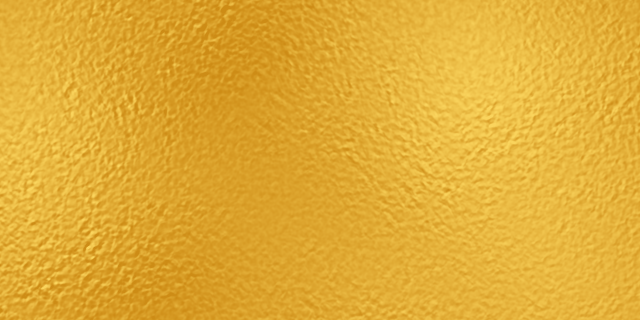
Reproduce this texture procedurally as a Shadertoy shader.

```glsl
// Crinkled gold foil: fine pebbled relief under broad, soft reflections.
#define DEEP_GOLD vec3(0.82, 0.572, 0.108)
#define PALE_GOLD vec3(0.965, 0.808, 0.34)
#define BASE_TONE 0.25
#define BROAD_CONTRAST 1.18
#define GRAIN_FREQ 55.0
#define GRAIN_WARP 0.25
#define FINE_SHARE 0.30
#define RELIEF 0.45
#define PEBBLE 0.75
#define SKEW 0.9
#define SPECKLE 0.13
#define KEY_LIGHT vec2(-0.20, 0.44)

vec2 hashGradient(vec2 cell) {
    float angle = 6.2832 * fract(sin(dot(cell, vec2(127.1, 311.7))) * 43758.5453);
    return vec2(cos(angle), sin(angle));
}

float cornerRamp(vec2 cell, vec2 local, vec2 corner) {
    return dot(hashGradient(cell + corner), local - corner);
}

float gradientNoise(vec2 p) {
    vec2 cell = floor(p);
    vec2 f = fract(p);
    vec2 blend = f * f * f * (f * (f * 6.0 - 15.0) + 10.0);
    float low = mix(cornerRamp(cell, f, vec2(0, 0)), cornerRamp(cell, f, vec2(1, 0)), blend.x);
    float high = mix(cornerRamp(cell, f, vec2(0, 1)), cornerRamp(cell, f, vec2(1, 1)), blend.x);
    return mix(low, high, blend.y);
}

// Height of the embossed foil, in grain units
float foilHeight(vec2 p) {
    mat2 turn = mat2(0.8, 0.6, -0.6, 0.8);
    vec2 warp = vec2(gradientNoise(p * 0.7 + 17.3), gradientNoise(p * 0.7 + 61.8));
    p = turn * (p + GRAIN_WARP * warp);
    return gradientNoise(p) + FINE_SHARE * gradientNoise(turn * p * 1.8 + 5.7);
}

vec2 foilSlope(vec2 p) {
    vec2 e = vec2(0.15, 0.0);
    return vec2(foilHeight(p + e.xy) - foilHeight(p - e.xy),
                foilHeight(p + e.yx) - foilHeight(p - e.yx)) / (2.0 * e.x);
}

float glow(vec2 p, vec2 center, vec2 radius) {
    vec2 d = (p - center) / radius;
    return exp(-dot(d, d));
}

// Large reflections and shadows lying across the sheet
float broadLight(vec2 p) {
    float tone = BASE_TONE;
    tone += 0.48 * glow(p, vec2(1.52, 0.76), vec2(0.46, 0.42));
    tone += 0.42 * glow(p, vec2(0.06, 0.55), vec2(0.36, 0.50));
    tone += 0.30 * glow(p, vec2(1.75, 0.12), vec2(0.60, 0.42));
    tone += 0.10 * glow(p, vec2(0.95, 0.00), vec2(0.40, 0.25));
    tone -= 0.15 * glow(p, vec2(0.74, 0.80), vec2(0.22, 0.24));
    tone -= 0.13 * glow(p, vec2(0.44, 0.10), vec2(0.26, 0.20));
    tone += 0.07 * gradientNoise(p * 3.0 + 9.4);
    return 0.5 + (tone - 0.5) * BROAD_CONTRAST;
}

vec2 broadSlope(vec2 p) {
    vec2 e = vec2(0.02, 0.0);
    return vec2(broadLight(p + e.xy) - broadLight(p - e.xy),
                broadLight(p + e.yx) - broadLight(p - e.yx)) / (2.0 * e.x);
}

// Relief comes in patches and flattens in the dull middle and lower right
float reliefStrength(vec2 p) {
    float calm = 0.55 * glow(p, vec2(0.80, 0.32), vec2(0.30, 0.30))
               + 0.45 * glow(p, vec2(1.75, 0.08), vec2(0.50, 0.36))
               + 0.20 * glow(p, vec2(1.58, 0.80), vec2(0.26, 0.22));
    float patches = 1.0 + 0.9 * gradientNoise(p * 16.0 + 31.0);
    return RELIEF * (1.0 - calm) * patches;
}

void mainImage(out vec4 fragColor, in vec2 fragCoord) {
    vec2 p = fragCoord / iResolution.y;
    vec2 grain = p * GRAIN_FREQ;
    float broad = broadLight(p);

    // Facets tilt towards the key light and nearest reflection; crests catch light
    vec2 lightDir = KEY_LIGHT + 0.42 * broadSlope(p);
    float facet = dot(foilSlope(grain), lightDir) + PEBBLE * foilHeight(grain);

    // Dull areas show bright flecks, shiny areas show dark pits
    facet += SKEW * (0.5 - broad) * (facet * facet - 0.25);
    facet /= 1.0 + 0.25 * abs(facet);

    float tone = broad + reliefStrength(p) * facet;
    tone += SPECKLE * gradientNoise(grain * 1.7 + 43.0);
    fragColor = vec4(mix(DEEP_GOLD, PALE_GOLD, clamp(tone, -0.1, 1.1)), 1.0);
}
```
